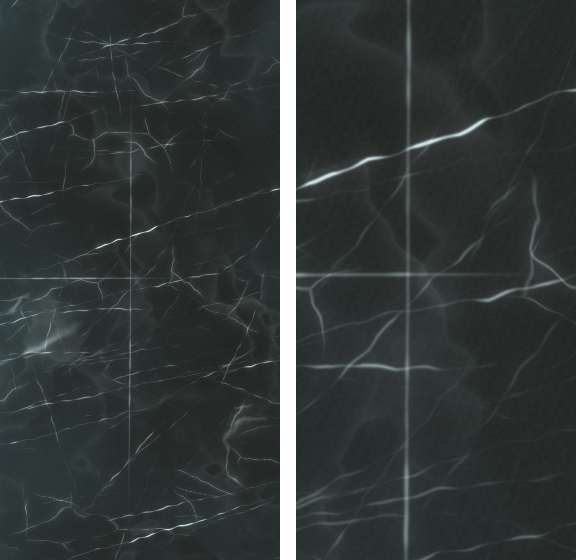
Left, the full canvas; right, a detail of the centre.
Reproduce this texture procedurally as a Shadertoy shader.

```glsl
float hash(float n) { return fract(sin(n * 127.1) * 4375.85); }

vec2 hash2(vec2 cell) {
    float n = dot(cell, vec2(1.37, 7.91));
    return vec2(hash(n), hash(n + 3.7));
}

// Layered, rotated sines, roughly -1 to 1
float waves(vec2 p) {
    float sum = 0.0, amp = 0.5;
    for (int i = 0; i < 6; i++) {
        p = mat2(1.4, 1.0, -1.0, 1.4) * p + 1.3;
        sum += amp * sin(p.x + 1.6 * sin(p.y));
        amp *= 0.6;
    }
    return sum;
}

// Gap between the two nearest cell points: zero on cell borders
float cellGap(vec2 p) {
    vec2 cell = floor(p);
    float near = 9.0, second = 9.0;
    for (int y = -1; y <= 1; y++)
    for (int x = -1; x <= 1; x++) {
        vec2 c = cell + vec2(x, y);
        float d = length(c + hash2(c) - p);
        second = min(second, max(near, d));
        near = min(near, d);
    }
    return second - near;
}

// Zigzag between -1 and 1
float zigzag(float x) { return 4.0 * abs(fract(x) - 0.5) - 1.0; }

// A jagged line with a sharp core and faint halo; dim sets its weakest brightness
float vein(vec2 p, vec2 center, float angle, float reach, float width, float rough, float dim, float seed) {
    vec2 dir = vec2(cos(angle), sin(angle));
    vec2 q = p - center;
    float along = dot(q, dir);
    float side = dot(q, vec2(-dir.y, dir.x));
    side += rough * (0.012 * sin(along * 4.0 + seed * 7.0)
        + 0.004 * zigzag(along * 3.7 + seed * 0.37)
        + 0.002 * zigzag(along * 13.3 + seed * 0.71)
        + 0.001 * sin(along * 130.0 + seed));
    float patchy = mix(dim, 1.0, smoothstep(-0.3, 1.6,
        sin(along * 9.0 + seed * 5.0) + 0.6 * sin(along * 37.0 + seed) + 0.6 * sin(along * 97.0 + seed * 2.0)));
    float fade = smoothstep(reach, reach * 0.5, abs(along));
    width = max(width * (0.7 + 0.5 * patchy), 0.42 / iResolution.x);
    float core = exp(-side * side / (width * width));
    return fade * patchy * (core + 0.1 * exp(-abs(side) / (width * 6.0)));
}

void mainImage(out vec4 fragColor, in vec2 fragCoord) {
    vec2 p = fragCoord / iResolution.x;
    float height = iResolution.y / iResolution.x;
    vec2 warp = vec2(waves(p * 1.7), waves(p * 1.7 + 9.0));
    vec2 crumple = vec2(waves(p * 6.0 + 2.0), waves(p * 6.0 + 13.0));

    // Dark stone, mottled and bluer towards the sides
    float cloud = 0.36 + 0.5 * waves(p * 1.1 + 0.25 * warp + 4.0) + 0.22 * waves(p * 3.1 + 0.4 * warp);
    cloud += 0.45 * pow(abs(2.0 * p.x - 1.0), 3.0);
    vec3 color = mix(vec3(0.133, 0.139, 0.132), vec3(0.168, 0.207, 0.21), clamp(cloud, 0.0, 1.3));

    // Smoky wisps, crisp on one side and diffuse on the other
    float light = 0.0;
    for (int i = 0; i < 5; i++) {
        float k = float(i);
        float ridge = waves(p * (1.3 + 0.4 * k) + 0.12 * warp + k * 5.3);
        float mask = smoothstep(-0.1, 0.9, waves(p * 2.3 + k * 3.1 + 2.0));
        light += 0.065 * mask * exp(-abs(ridge) * (ridge > 0.0 ? 7.0 : 30.0));
    }

    // Broken scraps of a crumpled web of cracks
    for (int i = 0; i < 2; i++) {
        float k = float(i);
        float gap = cellGap(p * vec2(2.0, 3.4) * (1.0 + 0.6 * k) + 0.4 * warp + 0.07 * crumple + k * 17.0);
        float mask = smoothstep(0.2, 0.9, waves(p * 3.7 + 6.0 + k * 4.0));
        light += mask * (0.2 * smoothstep(0.022, 0.0, gap) + 0.07 * exp(-gap * 14.0));
    }

    // Bright veins, mostly rising gently to the right
    for (int i = 0; i < 13; i++) {
        float k = float(i);
        vec2 center = vec2(hash(k + 1.3), (k + hash(k + 2.6)) / 13.0 * height);
        float angle = mix(-0.12, 0.38, hash(k + 5.1));
        light += mix(0.3, 0.8, hash(k + 8.2))
            * vein(p, center, angle, mix(0.35, 0.8, hash(k + 3.9)), 0.0021, 0.9, 0.15, k);
    }

    // Faint hairlines in every direction
    for (int i = 0; i < 80; i++) {
        float k = float(i) + 20.0;
        vec2 center = vec2(hash(k + 0.4), hash(k + 0.7) * height);
        float angle = mix(-0.5, 2.1, hash(k + 0.2));
        light += mix(0.06, 0.36, pow(hash(k + 0.9), 2.0))
            * vein(p, center, angle, mix(0.1, 0.45, hash(k + 0.5)), 0.0018, 0.9, 0.12, k);
    }

    // Straight fractures: one upright, one level
    light += 0.3 * vein(p, vec2(0.465, 0.46 * height), 1.565, 0.78, 0.0025, 0.08, 0.5, 2.0);
    light += 0.36 * vein(p, vec2(0.2, 0.503 * height), 0.0, 0.45, 0.0024, 0.05, 0.5, 4.0);

    // Fine mineral grain
    float grain = hash2(floor(p * 256.0)).x - 0.5;
    color += vec3(0.9, 1.0, 1.02) * min(light, 0.72) + 0.016 * grain;
    fragColor = vec4(color, 1.0);
}
```
